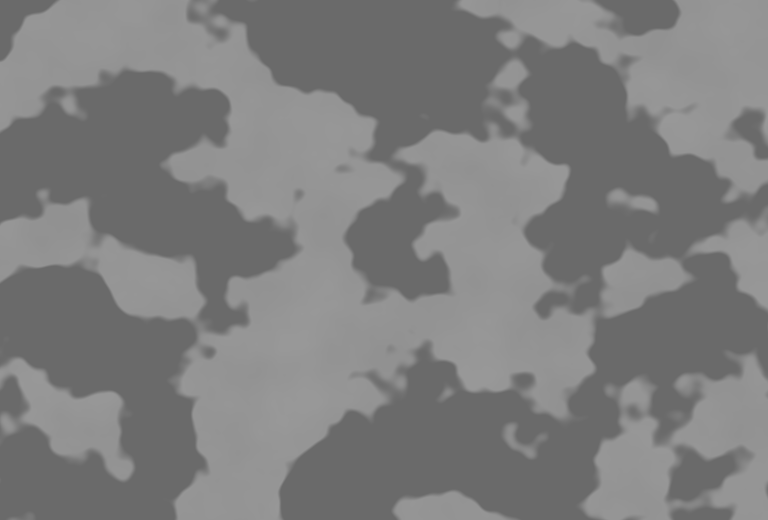
This texture is drawn by a Shadertoy shader. Its source:

```glsl
// Two-tone grey camouflage: ragged dark islands on a lighter ground.
// Rotated octaves of gradient noise are summed and cut at a soft threshold;
// a second, fainter sum mottles the light ground.

#define SCALE 3.7         // largest patches per canvas height
#define STRETCH 0.9       // below 1 widens the patches sideways
#define GAIN 0.52         // strength of each finer octave
#define THRESHOLD 0.025   // raises the share of dark
#define SOFTNESS 0.055    // half width of the edge, in noise units
#define DARK_GREY 0.415
#define LIGHT_GREY 0.582
#define MOTTLE 0.022      // variation within the light ground

const int OCTAVES = 4;
const float TAU = 6.2831853;
// Doubles the frequency and turns the lattice, hiding its axes
const mat2 NEXT_OCTAVE = mat2(1.6, 1.2, -1.2, 1.6);

// Integer hash of a lattice point, as a unit gradient
vec2 latticeGradient(vec2 cell) {
    uvec2 q = uvec2(ivec2(cell) + 4096);
    uint h = q.x * 1597334677u ^ q.y * 3812015801u;
    h = (h ^ (h >> 15)) * 2246822519u;
    h = (h ^ (h >> 13)) * 3266489917u;
    h ^= h >> 16;
    float angle = TAU * float(h & 65535u) / 65536.0;
    return vec2(cos(angle), sin(angle));
}

float gradientNoise(vec2 p) {
    vec2 cell = floor(p);
    vec2 f = p - cell;
    vec2 fade = f * f * f * (f * (f * 6.0 - 15.0) + 10.0);
    vec2 right = vec2(1.0, 0.0);
    vec2 up = vec2(0.0, 1.0);
    float a = dot(latticeGradient(cell), f);
    float b = dot(latticeGradient(cell + right), f - right);
    float c = dot(latticeGradient(cell + up), f - up);
    float d = dot(latticeGradient(cell + 1.0), f - 1.0);
    return mix(mix(a, b, fade.x), mix(c, d, fade.x), fade.y);
}

float fractalNoise(vec2 p) {
    float sum = 0.0;
    float amplitude = 1.0;
    for (int i = 0; i < OCTAVES; i++) {
        sum += amplitude * gradientNoise(p);
        p = NEXT_OCTAVE * p + vec2(17.3, 9.1);
        amplitude *= GAIN;
    }
    return sum;
}

void mainImage(out vec4 fragColor, in vec2 fragCoord) {
    vec2 uv = fragCoord / iResolution.y;
    vec2 p = uv * SCALE * vec2(STRETCH, 1.0) + vec2(3.7, 8.2);

    // Patches: soft cut, never narrower than a pixel
    float height = fractalNoise(p) - THRESHOLD;
    float edge = max(SOFTNESS, 0.7 * fwidth(height));
    float ground = smoothstep(-edge, edge, height);

    // Faint cloudiness of the light ground
    float cloud = clamp(fractalNoise(p * 1.7 + 41.0), -0.6, 0.6);
    float light = LIGHT_GREY + MOTTLE * cloud;

    fragColor = vec4(vec3(mix(DARK_GREY, light, ground)), 1.0);
}
```
